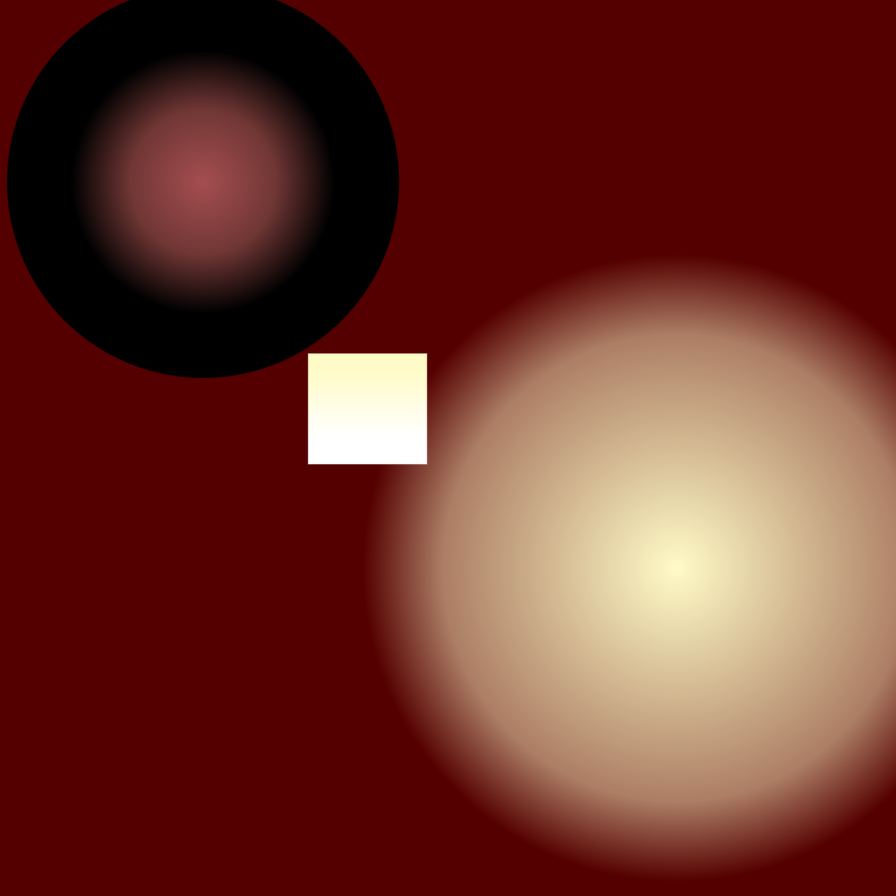
A three.js fragment shader for this background:

```glsl
// Dark red field with a glowing black disc, a pale square and a large cream glow.
#define DISC_CENTER vec2(0.2266, 0.797)
#define DISC_RADIUS 0.2188
#define EMBER_RADIUS 0.147
#define EMBER_RIM 0.55
#define GLOW_CENTER vec2(0.755, 0.366)
#define GLOW_RADIUS 0.35
#define GLOW_RIM 0.745
#define BOX_CENTER vec2(0.4102, 0.5437)
#define BOX_HALF vec2(0.0664, 0.0618)
#define EDGE 0.001

varying vec2 vUv;

const vec3 MAROON = vec3(0.33, 0.0, 0.0);
const vec3 CREAM = vec3(1.0, 0.984, 0.78);
const vec3 TAN = vec3(0.675, 0.495, 0.395);
const vec3 EMBER_CORE = vec3(0.645, 0.305, 0.315);
const vec3 EMBER_EDGE = vec3(0.44, 0.215, 0.205);

// Signed distance to an axis-aligned box
float boxDistance(vec2 p, vec2 halfSize) {
  vec2 d = abs(p) - halfSize;
  return length(max(d, 0.0)) + min(max(d.x, d.y), 0.0);
}

// Soft-edged coverage of a signed distance
float coverage(float dist) {
  return 1.0 - smoothstep(-EDGE, EDGE, dist);
}

// Radial gradient: core to rim colour, then a linear fade to nothing at t = 1
vec4 radialGlow(float t, float rim, vec3 coreColor, vec3 rimColor) {
  vec3 color = mix(coreColor, rimColor, clamp(t / rim, 0.0, 1.0));
  float alpha = clamp((1.0 - t) / (1.0 - rim), 0.0, 1.0);
  return vec4(color, alpha);
}

void main() {
  vec3 color = MAROON;

  // Black disc with a reddish ember inside
  float discDist = length(vUv - DISC_CENTER);
  vec4 ember = radialGlow(discDist / EMBER_RADIUS, EMBER_RIM, EMBER_CORE, EMBER_EDGE);
  color = mix(color, ember.rgb * ember.a, coverage(discDist - DISC_RADIUS));

  // Large cream glow
  float glowDist = length(vUv - GLOW_CENTER);
  vec4 glow = radialGlow(glowDist / GLOW_RADIUS, GLOW_RIM, CREAM, TAN);
  color = mix(color, glow.rgb, glow.a);

  // Square shading from cream at the top to white below
  vec2 boxPos = vUv - BOX_CENTER;
  float depth = 0.5 - 0.5 * boxPos.y / BOX_HALF.y;
  vec3 boxColor = mix(CREAM, vec3(1.0), smoothstep(0.05, 0.85, depth));
  color = mix(color, boxColor, coverage(boxDistance(boxPos, BOX_HALF)));

  gl_FragColor = vec4(color, 1.0);
}
```
